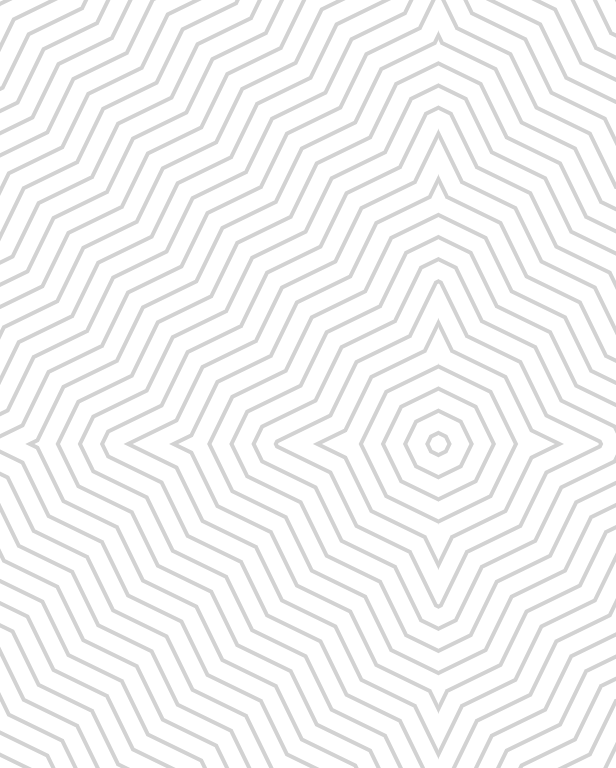
Give the GLSL for this pattern, as a WebGL 1 fragment shader.

```glsl
precision highp float;

uniform vec2 u_resolution;

// Triangle wave: 0 at multiples of the period, period / 2 halfway between
float triangleWave(float t, float period) {
  return period * (0.5 - abs(fract(t / period) - 0.5));
}

// Mirrored diagonal distance, folded into zigzags across the diagonal
float zigzagField(vec2 p, float fold) {
  vec2 q = abs(p);
  return q.x + q.y + fold * triangleWave(abs(q.x - q.y), 0.2069);
}

void main() {
  vec2 center = u_resolution * vec2(0.7117, 0.4219);
  vec2 p = (gl_FragCoord.xy - center) / u_resolution.y;

  // Evenly spaced contours, as a distance to the nearest line
  float fold = 0.345;
  float spacing = 0.0388;
  float steepness = sqrt(2.0 + 2.0 * fold * fold);
  float level = zigzagField(p, fold) / spacing;
  float lineDistance = abs(fract(level) - 0.5) * spacing / steepness;

  // Soft-edged grey strokes on white
  float pixel = 1.0 / u_resolution.y;
  float halfWidth = 0.0026;
  float stroke = 1.0 - smoothstep(halfWidth - 0.6 * pixel, halfWidth + 0.6 * pixel, lineDistance);
  gl_FragColor = vec4(mix(vec3(1.0), vec3(0.825), stroke), 1.0);
}
```
